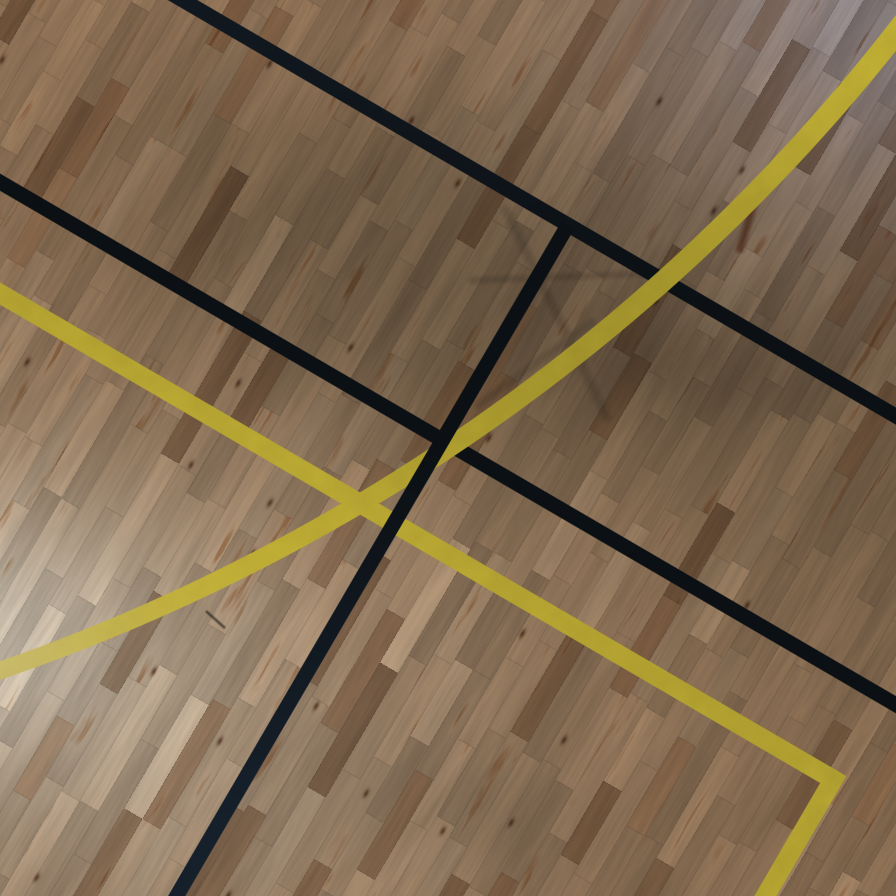
Give the GLSL for this texture, as a WebGL 1 fragment shader.

```glsl
precision highp float;
// Wooden sports floor with painted court lines under uneven light.
// Planks and straight lines share one rotated frame; the curve is a circle arc.
// Layers: lit boards, grain and knots, soft shadows, then paint in order.

uniform vec2 u_resolution;

const vec2 ALONG = vec2(0.5038, 0.8638);      // direction of the boards
const vec2 ACROSS = vec2(0.8638, -0.5038);
const float PLANK_WIDTH = 0.0235;
const vec2 TEE = vec2(0.634, 0.749);          // upper black junction
const vec2 LOWER_BLACK = vec2(0.495, 0.508);  // point on the lower black line
const vec2 CORNER = vec2(0.930, 0.130);       // corner of the yellow line
const vec2 ARC_CENTER = vec2(-0.708, 2.305);
const float ARC_RADIUS = 2.172;
const float BLACK_HALF = 0.0083;
const float YELLOW_HALF = 0.0107;
const vec3 WOOD = vec3(0.535, 0.427, 0.322);
const vec3 WOOD_SHADE = vec3(0.365, 0.300, 0.225);
const vec3 WOOD_GLARE = vec3(0.84, 0.81, 0.75);
const vec3 WOOD_COOL = vec3(0.52, 0.49, 0.51);
const vec3 YELLOW = vec3(0.70, 0.635, 0.19);
const vec3 BLACK = vec3(0.045, 0.062, 0.078);
const vec3 BLACK_SHEEN = vec3(0.085, 0.125, 0.165);

float hash(vec2 p) {
  vec3 q = fract(vec3(p.xyx) * 0.1031);
  q += dot(q, q.yzx + 33.33);
  return fract((q.x + q.y) * q.z);
}

float noise(vec2 p) {
  vec2 i = floor(p), f = fract(p);
  f = f * f * (3.0 - 2.0 * f);
  return mix(mix(hash(i), hash(i + vec2(1.0, 0.0)), f.x),
             mix(hash(i + vec2(0.0, 1.0)), hash(i + 1.0), f.x), f.y);
}

float fbm(vec2 p) {
  float sum = 0.0, amp = 0.5;
  for (int i = 0; i < 4; i++) {
    sum += amp * noise(p);
    p = p * 2.03 + 17.3;
    amp *= 0.5;
  }
  return sum;
}

float glow(vec2 p, vec2 center, vec2 radius) {
  vec2 d = (p - center) / radius;
  return exp(-dot(d, d));
}

float segment(vec2 p, vec2 a, vec2 b) {
  vec2 d = b - a;
  return length(p - a - d * clamp(dot(p - a, d) / dot(d, d), 0.0, 1.0));
}

float softLine(vec2 p, vec2 a, vec2 b, float width) {
  return 1.0 - smoothstep(0.0, width, segment(p, a, b));
}

float fill(float d, float px) {
  return 1.0 - smoothstep(-px, px, d);
}

// Broad illumination of the bare floor
vec3 floorLight(vec2 p) {
  vec2 w = p + 0.07 * (vec2(fbm(p * 6.0), fbm(p * 6.0 + 40.0)) - 0.47);
  vec3 c = WOOD;
  c = mix(c, WOOD_SHADE, 0.72 * glow(w, vec2(0.62, 0.68), vec2(0.34, 0.20)));
  c = mix(c, WOOD_SHADE, 0.45 * glow(w, vec2(0.33, 0.76), vec2(0.20, 0.13)));
  c = mix(c, WOOD_SHADE, 0.45 * glow(w, vec2(0.98, 0.55), vec2(0.30, 0.28)));
  c = mix(c, WOOD_SHADE, 0.28 * glow(w, vec2(0.50, 0.09), vec2(0.16, 0.07)));
  c = mix(c, WOOD_GLARE, 0.32 * glow(p, vec2(0.08, 0.18), vec2(0.42, 0.32)));
  c = mix(c, WOOD_GLARE, 0.72 * glow(p, vec2(-0.03, 0.29), vec2(0.20, 0.15)));
  c = mix(c, WOOD_COOL, 0.85 * glow(p, vec2(1.02, 1.0), vec2(0.30, 0.24)));
  return c;
}

// Board tones, seams, grain and knots as a colour factor
vec3 boards(vec2 q, float px) {
  float row = floor(q.x / PLANK_WIDTH);
  float len = mix(0.09, 0.19, hash(vec2(row, 7.0)));
  float run = q.y / len + 9.0 * hash(vec2(row, 23.0));
  vec2 id = vec2(row, floor(run)) + 60.0;
  float tone = hash(id);
  vec3 c = vec3(mix(0.90, 1.10, tone));
  c *= mix(vec3(1.0), vec3(0.84, 0.78, 0.73), step(0.87, hash(id + 31.0)));
  c *= mix(vec3(1.0), vec3(1.09, 1.11, 1.13), step(0.86, hash(id + 77.0)));
  // fine fibres and wider figure
  float fibre = noise(vec2(q.x * 420.0, q.y * 24.0) + tone * 90.0);
  float figure = fbm(vec2(q.x * 85.0, q.y * 10.0) + tone * 50.0);
  c *= 1.0 + 0.07 * (fibre - 0.5) + 0.20 * (figure - 0.47);
  float streak = smoothstep(0.66, 0.82, figure);
  c *= mix(vec3(1.0), vec3(0.84, 0.73, 0.63), streak);
  // sparse knots
  vec2 cell = floor(q * 12.0);
  vec2 spot = 0.25 + 0.5 * vec2(hash(cell + 91.0), hash(cell + 53.0));
  vec2 k = (fract(q * 12.0) - spot) * vec2(1.7, 0.8);
  float knot = step(0.78, hash(cell + 140.0)) * exp(-dot(k, k) * 380.0);
  c *= 1.0 - knot * vec3(0.42, 0.52, 0.58);
  // seams
  float side = PLANK_WIDTH * (0.5 - abs(fract(q.x / PLANK_WIDTH) - 0.5));
  float end = len * (0.5 - abs(fract(run) - 0.5));
  return c * (1.0 - 0.10 * fill(min(side, end) - 0.0006, px));
}

void main() {
  vec2 p = gl_FragCoord.xy / u_resolution;
  float px = 0.8 / min(u_resolution.x, u_resolution.y);
  vec2 q = vec2(dot(p, ACROSS), dot(p, ALONG));
  vec3 light = floorLight(p);
  vec3 color = light * boards(q, px);

  // Cast shadows of thin struts, a scratch and a reddish stain
  float struts = softLine(p, vec2(0.527, 0.687), vec2(0.73, 0.695), 0.008);
  struts += softLine(p, vec2(0.565, 0.765), vec2(0.677, 0.535), 0.010);
  struts += softLine(p, vec2(0.534, 0.548), vec2(0.66, 0.64), 0.009);
  color *= 1.0 - 0.13 * min(struts, 1.0);
  color *= 1.0 - 0.16 * glow(p, vec2(0.77, 0.59), vec2(0.13, 0.06));
  color *= 1.0 - 0.5 * softLine(p, vec2(0.231, 0.317), vec2(0.250, 0.300), 0.003);
  float stain = softLine(p, vec2(0.826, 0.722), vec2(0.842, 0.775), 0.008);
  color *= 1.0 - stain * vec3(0.25, 0.42, 0.50);

  // Paint distances in the board frame
  vec2 tee = q - vec2(dot(TEE, ACROSS), dot(TEE, ALONG));
  vec2 bend = vec2(dot(CORNER - p, ACROSS), dot(CORNER - p, ALONG));
  float upper = abs(tee.y) - BLACK_HALF;
  float lower = abs(dot(p - LOWER_BLACK, ALONG)) - BLACK_HALF;
  float stem = max(abs(tee.x) - BLACK_HALF, tee.y);
  float angle = abs(min(bend.x, bend.y)) - YELLOW_HALF;
  float arc = abs(length(p - ARC_CENTER) - ARC_RADIUS) - mix(0.0098, 0.0124, p.x);

  // Paint layers, lowest first
  float wear = 0.96 + 0.08 * fbm(p * 45.0);
  float level = dot(light, vec3(0.333)) / dot(WOOD, vec3(0.333));
  vec3 yellow = YELLOW * mix(1.0, min(level, 1.15), 0.45) * wear;
  yellow = mix(yellow, WOOD_GLARE, 0.38 * glow(p, vec2(-0.02, 0.26), vec2(0.18, 0.14)));
  vec3 stemBlack = mix(BLACK_SHEEN, BLACK, smoothstep(0.05, 0.55, p.y));
  vec3 upperBlack = mix(BLACK, BLACK_SHEEN, 0.45 * smoothstep(0.6, 1.0, p.y));
  color = mix(color, upperBlack * wear, fill(upper, px));
  color = mix(color, BLACK * wear, fill(lower, px));
  color = mix(color, yellow, fill(min(angle, arc), px));
  color = mix(color, stemBlack * wear, fill(stem, px));
  gl_FragColor = vec4(clamp(color, 0.0, 1.0), 1.0);
}
```
